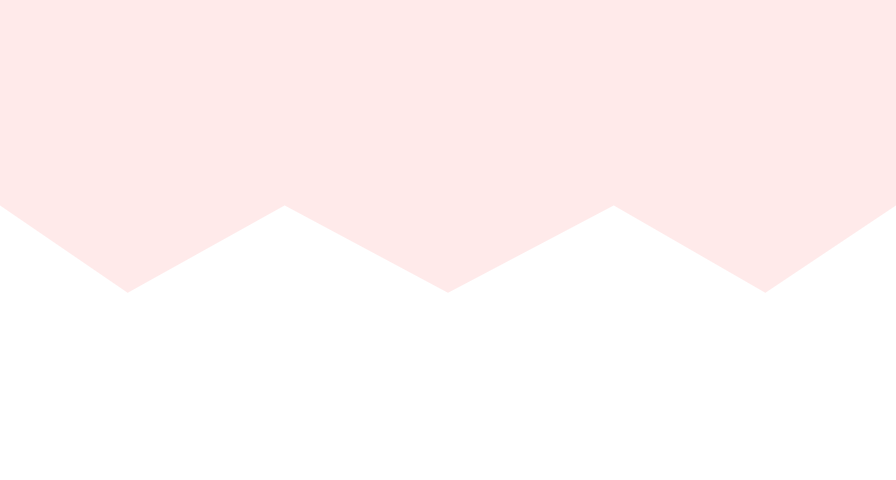
Write a Shadertoy shader that draws this background.

```glsl
// A pale pink banner with a broad zigzag lower edge over a white ground.

const vec3 PINK = vec3(1.0, 0.918, 0.918);
const vec3 WHITE = vec3(1.0);

const float VALLEY_Y = 0.390;  // height of the downward tips
const float PEAK_Y = 0.572;    // height of the upward notches
const int KNOTS = 7;

// Signed distance to the zigzag, positive above it, in canvas heights
float zigzagDistance(vec2 uv, float aspect, float knotX[KNOTS]) {
    float dist = 0.0;
    for (int i = 0; i < KNOTS - 1; i++) {
        if (uv.x < knotX[i]) break;
        // Even knots are peaks, odd knots are valleys
        bool falling = i % 2 == 0;
        float startY = falling ? PEAK_Y : VALLEY_Y;
        float endY = falling ? VALLEY_Y : PEAK_Y;
        float run = knotX[i + 1] - knotX[i];
        float edgeY = mix(startY, endY, (uv.x - knotX[i]) / run);
        float slope = (endY - startY) / (run * aspect);
        dist = (uv.y - edgeY) / length(vec2(1.0, slope));
    }
    return dist;
}

// Coverage of the positive side, softened over one pixel
float coverage(float dist, float pixel) {
    return clamp(dist / pixel + 0.5, 0.0, 1.0);
}

void mainImage(out vec4 fragColor, in vec2 fragCoord) {
    vec2 uv = fragCoord / iResolution.xy;
    float aspect = iResolution.x / iResolution.y;

    // Horizontal places of the alternating peaks and valleys
    float knotX[KNOTS] = float[KNOTS](0.0, 0.1425, 0.3177, 0.5, 0.685, 0.8542, 1.0);

    float banner = coverage(zigzagDistance(uv, aspect, knotX), 1.0 / iResolution.y);
    fragColor = vec4(mix(WHITE, PINK, banner), 1.0);
}
```
